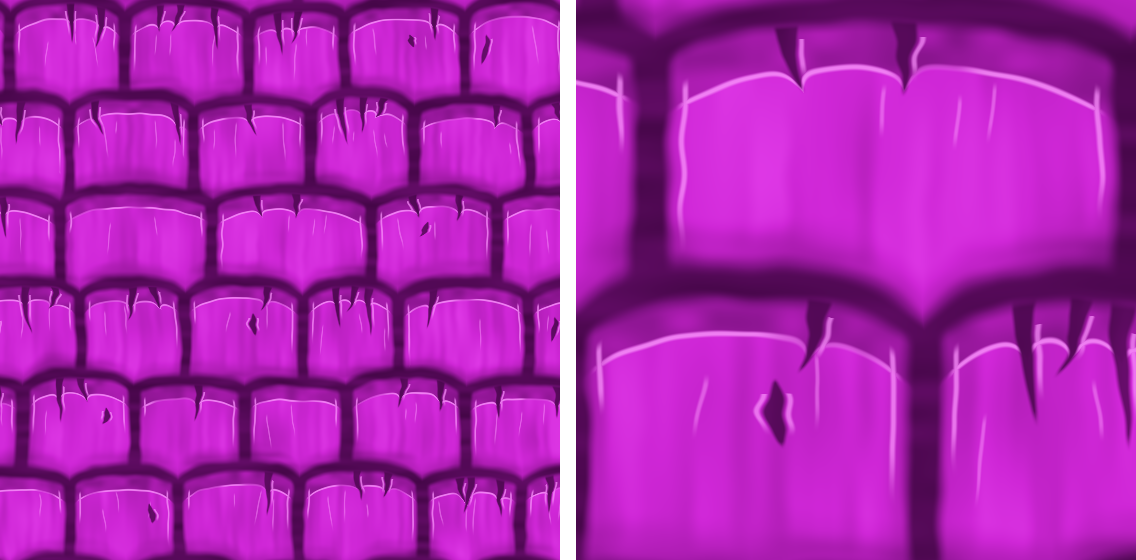
Left, the full canvas; right, a detail of the centre.
Write a three.js fragment shader that draws this texture.

```glsl
varying vec2 vUv;

#define ROWS 6.0
#define ROW_DROP 0.032
#define JOINT_JITTER 0.26
#define JOINT_HALF 0.009
#define BEVEL 0.031
#define LINE_HALF 0.0027
#define DARK vec3(0.25, 0.02, 0.26)
#define SHADE vec3(0.49, 0.07, 0.51)
#define MID vec3(0.67, 0.11, 0.69)
#define BASE vec3(0.81, 0.15, 0.84)
#define BRIGHT vec3(0.89, 0.24, 0.92)
#define GLINT vec3(0.97, 0.56, 0.98)

float hash(vec2 p) {
  vec3 q = fract(vec3(p.xyx) * 0.1031);
  q += dot(q, q.yzx + 33.33);
  return fract((q.x + q.y) * q.z);
}

float noise(vec2 p) {
  vec2 i = floor(p), f = fract(p);
  f = f * f * (3.0 - 2.0 * f);
  return mix(mix(hash(i), hash(i + vec2(1, 0)), f.x),
             mix(hash(i + vec2(0, 1)), hash(i + vec2(1, 1)), f.x), f.y);
}

vec3 ramp(float tone) {
  float t = clamp(tone, 0.0, 1.0) * 4.0;
  vec3 c = mix(DARK, SHADE, clamp(t, 0.0, 1.0));
  c = mix(c, MID, clamp(t - 1.0, 0.0, 1.0));
  c = mix(c, BASE, clamp(t - 2.0, 0.0, 1.0));
  return mix(c, BRIGHT, clamp(t - 3.0, 0.0, 1.0));
}

// Soft brush line from the distance to its centre
float stroke(float d) { return 1.0 - smoothstep(0.0004, LINE_HALF, abs(d)); }

// Fades a stroke in and out between two depths
float span(float d, float a, float b) {
  return smoothstep(a - 0.004, a + 0.004, d) * (1.0 - smoothstep(mix(a, b, 0.6), b, d));
}

float columns(float row) { return row == 3.0 ? 4.0 : 5.0; }

float joint(float row, float i) {
  float n = columns(row);
  float shift = abs(row - 3.0) == 2.0 ? 0.035 : 0.137;
  return shift + (i + (hash(vec2(mod(i, n) + 3.0, row + 17.0)) - 0.5) * JOINT_JITTER) / n;
}

// Left edge, right edge and column number of the brick at x
vec3 brickAt(float row, float x) {
  float i = floor((x - joint(row, 0.0)) * columns(row));
  if (x < joint(row, i)) i -= 1.0;
  if (x > joint(row, i + 1.0)) i += 1.0;
  return vec3(joint(row, i), joint(row, i + 1.0), mod(i, columns(row)));
}

// Height of the arched top of a row
float topOf(float row, float x) {
  float r = mod(row, ROWS);
  vec3 b = brickAt(r, x);
  float s = abs((x - b.x) / (b.y - b.x) * 2.0 - 1.0);
  float rise = 0.016 + 0.016 * hash(vec2(b.z + 41.0, r + 5.0));
  return (row + 1.0) / ROWS - ROW_DROP + rise * (1.0 - s * s * s);
}

void main() {
  vec2 p = vUv;
  p += 0.007 * (vec2(noise(vUv * 13.0), noise(vUv * 13.0 + 50.0)) - 0.5);
  p += 0.003 * (vec2(noise(vUv * 48.0), noise(vUv * 48.0 + 90.0)) - 0.5);

  // Brick and distances to its edges
  float row = floor((p.y + ROW_DROP) * ROWS);
  if (p.y < topOf(row - 1.0, p.x)) row -= 1.0;
  float r = mod(row, ROWS);
  vec3 b = brickAt(r, p.x);
  float width = b.y - b.x, s = (p.x - b.x) / width * 2.0 - 1.0;
  float depth = topOf(row, p.x) - p.y;
  float base = p.y - topOf(row - 1.0, p.x);
  float side = min(p.x - b.x, b.y - p.x);
  vec2 id = vec2(b.z * 7.0 + 1.0, r * 13.0 + 2.0);

  // Brush marks on the face
  float upright = noise(vec2(p.x * 95.0, p.y * 9.0));
  float level = noise(vec2(p.x * 12.0, p.y * 85.0));
  float patches = noise(p * vec2(22.0, 14.0) + 7.0);
  float tone = 0.75 + 0.2 * (upright - 0.5) + 0.22 * (patches - 0.5);
  tone = mix(0.36 + 0.25 * level, tone, smoothstep(0.012, 0.047, base + 0.018 * (patches - 0.5)));
  tone -= 0.13 * (1.0 - smoothstep(0.012, 0.035, side));

  // Cracks and gouges, with lit rims
  float line = BEVEL + 0.01 * s * s * s * s + 0.006 * (hash(id) - 0.5);
  float crack = 0.0, glint = 0.0;
  for (int k = 0; k < 3; k++) {
    vec2 key = id + vec2(float(k) * 31.0 + 60.0, 23.0);
    if (hash(key) > 0.55) continue;
    float inner = step(0.8, hash(key + 1.0));
    float start = inner * 0.05 + 0.006;
    float len = mix(0.035, 0.085, hash(key + 2.0)) * (1.0 - 0.4 * inner);
    float t = (depth - start) / len;
    float x = p.x - b.x - width * (0.2 + 0.24 * (float(k) + hash(key + 3.0) * 0.7));
    x += (hash(key + 4.0) - 0.5) * 0.03 * t * t + 0.004 * (noise(vec2(t * 4.0, key.x)) - 0.5);
    float q = clamp(t, 0.0, 1.0);
    float half_ = mix(0.0065 * (1.0 - q), 0.005 * sin(q * 3.14), inner);
    float inside = smoothstep(-0.05, 0.05, t) * (1.0 - smoothstep(0.9, 1.05, t));
    crack = max(crack, inside * (1.0 - smoothstep(half_ - 0.001, half_ + 0.0025, abs(x))));
    float rim = hash(key + 5.0) < 0.5 ? x : abs(x);
    glint = max(glint, 0.85 * stroke(rim - half_ - 0.004) * span(t, 0.2, 0.85));
    line += (1.0 - inner) * 0.013 * exp(-abs(x) / 0.006);
  }

  // Shaded bevel above the lit arch
  float bevel = 1.0 - smoothstep(line - 0.003, line + 0.002, depth);
  tone = mix(tone, 0.24 + 0.28 * noise(p * vec2(50.0, 65.0)), bevel * 0.9);
  float wear = smoothstep(0.2, 0.55, noise(p * 24.0 + 30.0));
  float within = smoothstep(0.012, 0.02, side);
  glint = max(glint, stroke(depth - line) * within * (0.35 + 0.65 * wear));

  // Lit sides
  float end = s < 0.0 ? 1.0 : 2.0;
  float reach = line + 0.02 + 0.075 * hash(id + end * 5.0);
  glint = max(glint, 0.9 * stroke(side - 0.0185) * span(depth, line - 0.012, reach));

  // Fine scratches
  for (int k = 0; k < 4; k++) {
    vec2 key = id + vec2(float(k) * 19.0 + 150.0, 71.0);
    float x = p.x - b.x - width * (0.15 + 0.18 * (float(k) + hash(key)));
    x += (hash(key + 1.0) - 0.5) * 0.35 * (depth - 0.06);
    float from = 0.036 + 0.035 * hash(key + 2.0);
    float mark = stroke(x * 1.3) * span(depth, from, from + 0.02 + 0.05 * hash(key + 3.0));
    glint = max(glint, mark * 0.6 * step(hash(key + 4.0), 0.65));
  }

  // Dark joints with soft painted edges
  float rough = 0.004 * (patches - 0.5);
  float face = smoothstep(JOINT_HALF - 0.003, JOINT_HALF + 0.007, side + rough);
  face *= smoothstep(0.002, 0.014, depth + rough) * smoothstep(0.005, 0.021, base + rough);
  tone = mix(0.02 + 0.12 * level, tone, face);
  tone = mix(tone, 0.03 + 0.08 * upright, crack * 0.93);
  vec3 color = mix(ramp(tone), GLINT, glint * face * (1.0 - crack) * 0.85);
  gl_FragColor = vec4(color, 1.0);
}
```
